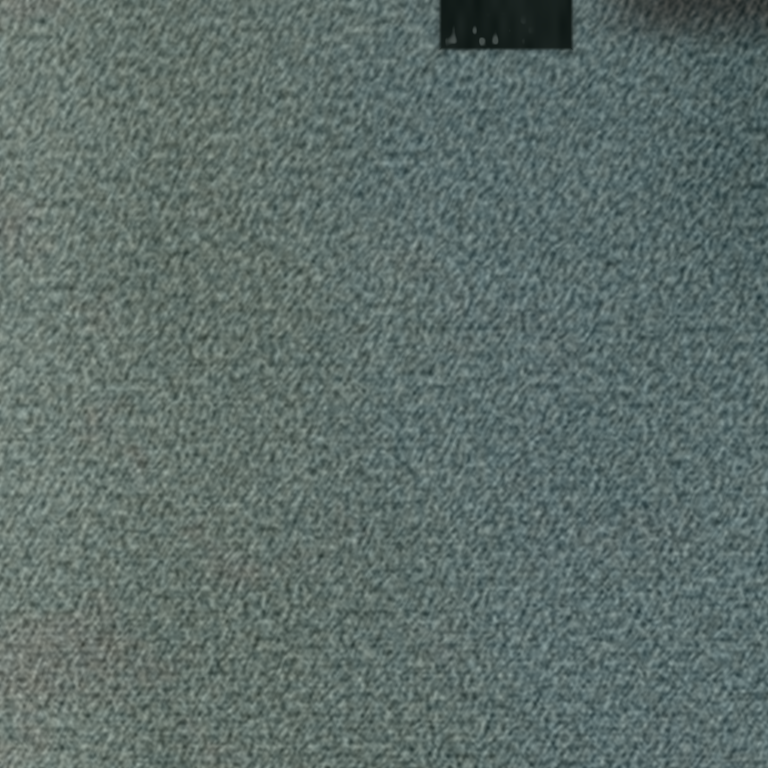
Give the GLSL for this texture, as a Shadertoy shader.

```glsl
// Grey-green office carpet with short slanted tufts, faint tile seams and a dark foot at the top.
// Sheared gradient noise makes the pile; slow noise and gradients tint and shade it,
// and soft box distances place the foot and its shadow.

float hash(vec2 p) {
    vec3 q = fract(vec3(p.xyx) * 0.1031);
    q += dot(q, q.yzx + 33.33);
    return fract((q.x + q.y) * q.z);
}

// Smooth value noise, centred on zero.
float noise(vec2 p) {
    vec2 cell = floor(p), f = fract(p);
    f = f * f * (3.0 - 2.0 * f);
    float low = mix(hash(cell), hash(cell + vec2(1, 0)), f.x);
    float high = mix(hash(cell + vec2(0, 1)), hash(cell + vec2(1, 1)), f.x);
    return mix(low, high, f.y) - 0.5;
}

float slope(vec2 corner, vec2 offset) {
    float angle = 6.2832 * hash(corner);
    return dot(vec2(cos(angle), sin(angle)), offset);
}

// Gradient noise: grains of one size, without broad blotches.
float grain(vec2 p) {
    vec2 cell = floor(p), f = fract(p), e = vec2(1, 0);
    vec2 s = f * f * (3.0 - 2.0 * f);
    float low = mix(slope(cell, f), slope(cell + e.xy, f - e.xy), s.x);
    float high = mix(slope(cell + e.yx, f - e.yx), slope(cell + e.xx, f - e.xx), s.x);
    return mix(low, high, s.y);
}

float cloud(vec2 p) {
    float sum = 0.0, weight = 0.6;
    for (int i = 0; i < 4; i++) {
        sum += weight * noise(p);
        p = p * 2.1 + 17.3;
        weight *= 0.6;
    }
    return sum;
}

// Grains stretched along strands; a positive lean tips them to the right.
float strands(vec2 p, float lean, vec2 density) {
    return grain(vec2(p.x - lean * p.y, p.y) * density + 300.0);
}

float boxDistance(vec2 p, vec2 centre, vec2 halfSize) {
    vec2 d = abs(p - centre) - halfSize;
    return length(max(d, 0.0)) + min(max(d.x, d.y), 0.0);
}

float pile(vec2 p) {
    vec2 bent = p + 0.004 * vec2(noise(p * 45.0), noise(p * 45.0 + 90.0));
    float tufts = 0.2 * strands(bent, 0.45, vec2(148, 92));
    // Crossing strands and stitch rows show more towards the bottom.
    tufts += mix(0.12, 0.06, p.y) * strands(bent + 3.0, -0.45, vec2(150, 110));
    tufts += 0.07 * noise(p * 250.0) + 0.05 * noise(p * 110.0);
    float rows = sin(6.2832 * (bent.y * 112.0 + 0.5 * noise(p * 60.0)));
    return tufts + rows * mix(0.02, 0.004, p.y);
}

vec3 carpet(vec2 p) {
    float blueSide = smoothstep(0.25, 0.75, p.x + 0.2 * (p.y - 0.5) + 0.25 * cloud(p * 5.0));
    vec3 color = mix(vec3(0.382, 0.435, 0.407), vec3(0.352, 0.422, 0.421), blueSide);

    // Light from the left, shade on the upper right, worn warm patches.
    color += 0.045 * smoothstep(0.25, 0.0, p.x);
    color -= 0.05 * smoothstep(0.65, 1.0, p.x) * smoothstep(0.45, 0.85, p.y);
    color += 0.035 * cloud(p * 6.0 + 40.0);
    float stain = smoothstep(0.08, 0.4, cloud(p * 7.0 + 70.0)) * (1.0 - 0.7 * blueSide);
    color += stain * vec3(0.01, -0.015, -0.015);

    // Faint seams along one tile corner.
    float across = smoothstep(0.005, 0.0, abs(p.y - 0.573)) * smoothstep(0.52, 0.55, p.x)
        * smoothstep(0.85, 0.65, p.x);
    float upright = smoothstep(0.006, 0.0, abs(p.x - 0.535)) * smoothstep(0.45, 0.5, p.y)
        * smoothstep(0.58, 0.57, p.y);
    color -= 0.06 * across + 0.03 * upright;

    // Tufts, with a slight colour drift from strand to strand.
    color += pile(p) * vec3(1.0, 1.01, 0.98);
    return color + 0.016 * noise(p * 75.0) * vec3(1.0, 0.0, -0.8);
}

vec3 foot(vec2 p) {
    vec3 color = vec3(0.08, 0.115, 0.105) + 0.05 * noise(p * vec2(90, 30));
    // Dull glints near the lower edge.
    float glint = smoothstep(0.1, 0.4, noise(p * vec2(110, 75) + 8.0));
    float band = smoothstep(0.985, 0.96, p.y) * smoothstep(0.70, 0.66, p.x);
    return color + 0.2 * glint * band;
}

void mainImage(out vec4 fragColor, in vec2 fragCoord) {
    vec2 p = fragCoord / iResolution.xy;
    vec3 color = carpet(p);

    // Shadow running right from the foot along the top edge.
    float shadow = smoothstep(0.92, 1.0, p.y) * smoothstep(0.73, 0.88, p.x);
    color = mix(color, color * vec3(0.68, 0.61, 0.59), shadow);

    float footDistance = boxDistance(p, vec2(0.659, 1.02), vec2(0.086, 0.084));
    color *= 1.0 - 0.15 * smoothstep(0.01, 0.0, footDistance);
    color = mix(foot(p), color, smoothstep(-0.003, 0.003, footDistance));
    fragColor = vec4(clamp(color, 0.0, 1.0), 1.0);
}
```
